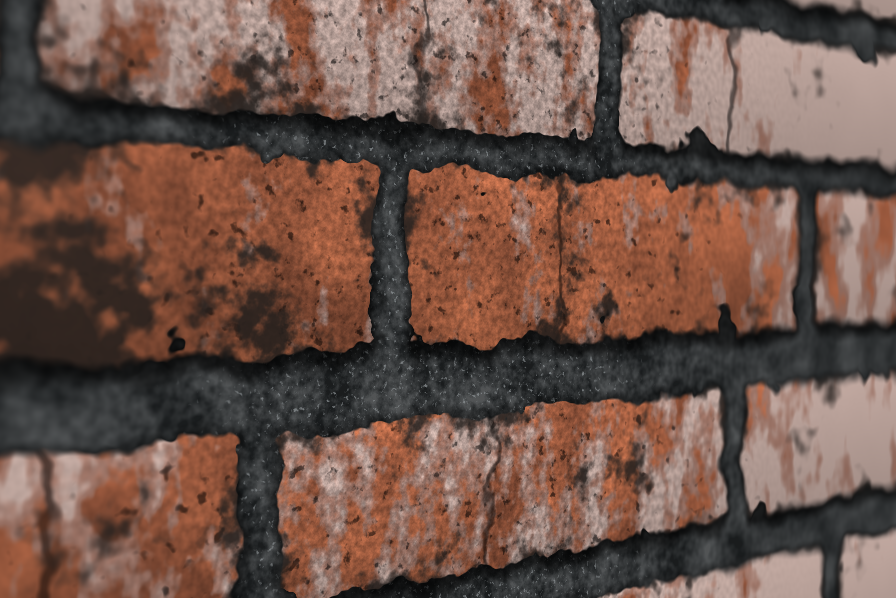
A Shadertoy shader for this texture:

```glsl
const float ASPECT = 1.5;
const float VANISH_X = 3.42;      // where the courses converge
const float HORIZON = 0.56;
const float BRICK_PITCH = 1.42;
const float JOINT_HALF = 0.042;
const float CORNER = 0.025;
const float EDGE_WEAR = 0.036;
const float FOCUS_X = 0.72;
const float MAX_BLUR = 0.008;
const vec2 SOOT_SPOT = vec2(0.08, 0.03);
const vec2 SOOT_SIZE = vec2(0.33, 0.24);

const vec3 MORTAR_DARK = vec3(0.10, 0.11, 0.115);
const vec3 MORTAR_LIGHT = vec3(0.32, 0.33, 0.335);
const vec3 GRIT = vec3(0.55, 0.57, 0.58);
const vec3 SOOT = vec3(0.15, 0.13, 0.12);
const vec3 BURNT = vec3(0.47, 0.27, 0.19);
const vec3 CLAY = vec3(0.71, 0.41, 0.28);
const vec3 DUSTY = vec3(0.58, 0.43, 0.38);
const vec3 LIME = vec3(0.70, 0.61, 0.58);

// Per course: centre height, half height, joint position, limewash
const int COURSE_COUNT = 5;
const vec4 COURSES[COURSE_COUNT] = vec4[COURSE_COUNT](
    vec4(-0.961, 0.166, 0.928, 0.62),
    vec4(-0.494, 0.166, 0.498, 0.40),
    vec4( 0.016, 0.188, 0.809, 0.12),
    vec4( 0.453, 0.162, 1.455, 0.70),
    vec4( 0.890, 0.170, 0.400, 0.65));

struct Brick {
    float dist;   // signed distance to the outline
    vec2 local;   // position from the brick centre
    vec2 id;
    float wash;
};

float hash(vec2 p) {
    return fract(sin(dot(p, vec2(127.1, 311.7))) * 43758.5);
}

vec2 gradient(vec2 cell) {
    float angle = 6.2832 * hash(cell);
    return vec2(cos(angle), sin(angle));
}

float gradientNoise(vec2 p) {
    vec2 i = floor(p), f = p - i;
    vec2 s = f * f * f * (f * (f * 6.0 - 15.0) + 10.0);
    vec2 e = vec2(1, 0);
    float low = mix(dot(gradient(i), f), dot(gradient(i + e.xy), f - e.xy), s.x);
    float high = mix(dot(gradient(i + e.yx), f - e.yx), dot(gradient(i + e.xx), f - e.xx), s.x);
    return 1.5 * mix(low, high, s.y);
}

// Octaves finer than the lens blur fade out
float fbm(vec2 p, float freq, float blur) {
    float sum = 0.0, amp = 0.55;
    p *= freq;
    for (int i = 0; i < 4; i++) {
        sum += amp * exp(-7.0 * freq * freq * blur * blur) * gradientNoise(p);
        p = mat2(1.6, 1.2, -1.2, 1.6) * p + 7.3;
        freq *= 2.0;
        amp *= 0.58;
    }
    return sum;
}

Brick nearestBrick(vec2 wall) {
    Brick best = Brick(1e3, vec2(0), vec2(0), 0.0);
    for (int i = 0; i < COURSE_COUNT; i++) {
        vec4 course = COURSES[i];
        float along = (wall.x - course.z) / BRICK_PITCH;
        vec2 local = vec2((fract(along) - 0.5) * BRICK_PITCH, wall.y - course.x);
        vec2 q = abs(local) - vec2(0.5 * BRICK_PITCH - JOINT_HALF, course.y) + CORNER;
        float d = length(max(q, 0.0)) + min(max(q.x, q.y), 0.0) - CORNER;
        if (d < best.dist) best = Brick(d, local, vec2(floor(along), i), course.w);
    }
    return best;
}

vec3 mortarColor(vec2 wall, vec2 ragged, float dist, float blur) {
    float tone = 0.45 + 0.8 * fbm(wall, 8.0, blur) + 0.7 * fbm(wall + 3.0, 45.0, blur);
    vec3 color = mix(MORTAR_DARK, MORTAR_LIGHT, clamp(tone, 0.0, 1.0));
    color = mix(color, GRIT, 0.75 * smoothstep(0.2, 0.6, fbm(wall + 17.0, 75.0, blur)));
    // Shadow cast by the brick above, and contact shade
    float shadow = 1.0 - smoothstep(-0.02, 0.02, nearestBrick(ragged + vec2(0, 0.035)).dist);
    return color * (1.0 - 0.55 * shadow) * mix(0.6, 1.0, smoothstep(0.0, 0.03, dist));
}

vec3 brickColor(Brick brick, vec2 wall, float screenX, float blur) {
    float variation = hash(brick.id + 5.0) - 0.5;
    float tone = 0.55 + 0.5 * variation - 0.35 * brick.wash + fbm(wall + 11.0, 5.0, blur);
    vec3 color = mix(BURNT, CLAY, clamp(tone, 0.0, 1.0));

    // Limewash in upright streaks, heavier with distance
    float coat = brick.wash + 0.2 * variation + 0.4 * smoothstep(1.1, 1.45, screenX);
    coat += 0.8 * fbm(wall * vec2(1.6, 0.7) + 23.0, 6.0, blur) + 0.3 * fbm(wall, 30.0, blur);
    color = mix(color, DUSTY, smoothstep(0.28, 0.5, coat));
    color = mix(color, LIME, smoothstep(0.48, 0.75, coat));

    // Grain, pits and one crack per brick
    color *= 1.0 + 0.35 * fbm(wall + 41.0, 60.0, blur);
    color *= 1.0 - 0.55 * smoothstep(0.25, 0.55, fbm(wall + 53.0, 28.0, blur));
    float crackX = 0.6 * (hash(brick.id) - 0.5) + 0.05 * fbm(wall, 6.0, blur);
    float crack = 1.0 - smoothstep(0.002, 0.012 + blur, abs(brick.local.x - crackX));
    color *= 1.0 - 0.5 * crack;

    // Soot along the edges and in a broad stain
    vec2 spot = (wall - SOOT_SPOT) / SOOT_SIZE;
    float soot = fbm(wall + 67.0, 5.0, blur) + 0.5 * fbm(wall + 71.0, 25.0, blur);
    soot += 0.35 * exp(brick.dist / 0.022) + 0.55 * exp(-dot(spot, spot));
    color = mix(color, SOOT, 0.88 * smoothstep(0.22, 0.72, soot));
    return color * (1.0 + 0.5 * brick.local.y);
}

void mainImage(out vec4 fragColor, in vec2 fragCoord) {
    vec2 p = fragCoord / iResolution.xy * vec2(ASPECT, 1);
    float depth = 1.0 - p.x / VANISH_X;
    vec2 wall = (p - vec2(0, HORIZON)) / depth;
    float blur = MAX_BLUR * smoothstep(0.15, 0.8, abs(p.x - FOCUS_X)) / depth;

    vec2 ragged = wall + EDGE_WEAR * vec2(fbm(wall, 7.0, blur), fbm(wall + 31.0, 7.0, blur));
    Brick brick = nearestBrick(ragged);
    brick.dist += 0.06 * smoothstep(0.25, 0.6, fbm(wall + 83.0, 5.0, blur));   // chips

    float soft = 1.5 * blur + 1.0 / (iResolution.y * depth);
    float cover = 1.0 - smoothstep(-soft, soft, brick.dist);
    vec3 color = mix(mortarColor(wall, ragged, brick.dist, blur),
                     brickColor(brick, wall, p.x, blur), cover);
    fragColor = vec4(color, 1);
}
```
